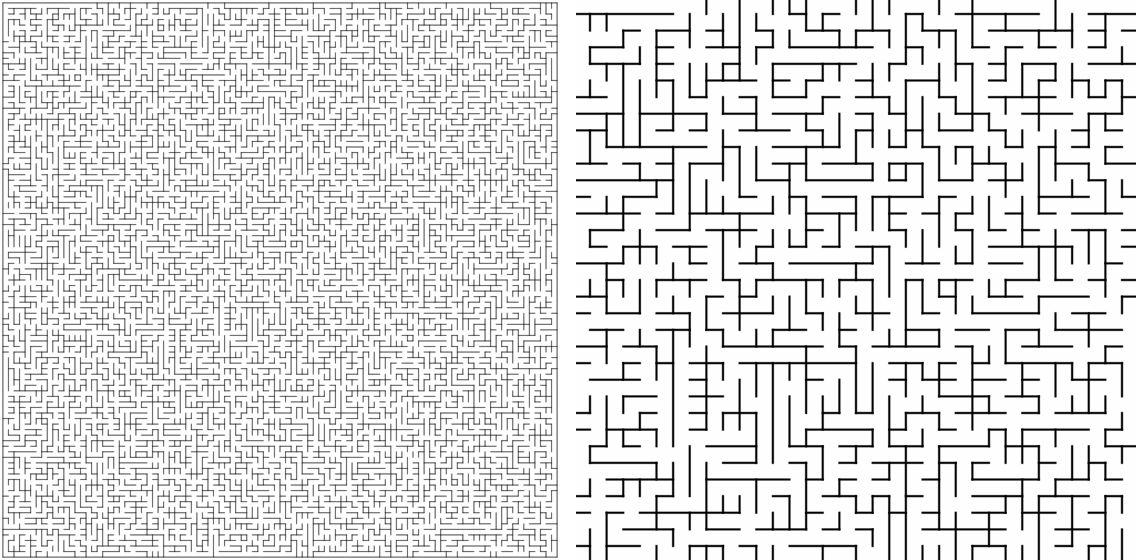
Left: the whole. Right: its middle third, enlarged.
A WebGL 1 fragment shader for this pattern:

```glsl
precision highp float;

uniform vec2 u_resolution;

const float CELLS = 100.0;
const float CELL_SIZE = 0.009896;

float hash(vec2 p) {
  vec3 h = fract(p.xyx * vec3(0.1031, 0.1030, 0.0973) + 0.37);
  h += dot(h, h.yzx + 33.33);
  return fract((h.x + h.y) * h.z);
}

// One of the four axis directions, drawn at random per grid post
vec2 randomStep(vec2 post) {
  float turn = floor(hash(post) * 4.0);
  float side = mod(turn, 2.0) * 2.0 - 1.0;
  return turn < 2.0 ? vec2(side, 0.0) : vec2(0.0, side);
}

// Direction of the wall grown from a post. Posts on short closed walks
// (length 2, 4 or 6) are turned around on alternate squares to open the loop.
vec2 wallStep(vec2 post) {
  vec2 dir = randomStep(post);
  vec2 walker = post;
  for (int i = 0; i < 12; i++) walker += randomStep(walker);
  bool evenPost = mod(post.x + post.y, 2.0) < 0.5;
  return walker == post && evenPost ? -dir : dir;
}

bool isInterior(vec2 post) {
  return all(greaterThan(post, vec2(0.5))) && all(lessThan(post, vec2(CELLS - 0.5)));
}

bool isOutside(vec2 post) {
  return any(lessThan(post, vec2(-0.5))) || any(greaterThan(post, vec2(CELLS + 0.5)));
}

// 1 where a wall joins a post to its neighbour in direction dir
float wall(vec2 post, vec2 dir) {
  vec2 next = post + dir;
  if (isOutside(next)) return 0.0;
  if (isInterior(post) && wallStep(post) == dir) return 1.0;
  if (isInterior(next)) return wallStep(next) == -dir ? 1.0 : 0.0;
  return isInterior(post) ? 0.0 : 1.0;
}

// Soft coverage of the interval from lo to hi
float band(float x, float lo, float hi, float blur) {
  return smoothstep(-blur, blur, x - lo) - smoothstep(-blur, blur, x - hi);
}

void main() {
  float side = min(u_resolution.x, u_resolution.y);
  vec2 uv = (gl_FragCoord.xy - 0.5 * u_resolution) / side;
  vec2 grid = uv / CELL_SIZE + 0.5 * CELLS;
  vec2 post = clamp(floor(grid + 0.5), 0.0, CELLS);
  vec2 q = grid - post;

  // Reach of the walls around the nearest post
  float right = wall(post, vec2(1.0, 0.0));
  float left = wall(post, vec2(-1.0, 0.0));
  float up = wall(post, vec2(0.0, 1.0));
  float down = wall(post, vec2(0.0, -1.0));

  // Thin strokes with softened edges
  float halfWidth = 0.063;
  float blur = 0.88 / (side * CELL_SIZE);
  float across = band(q.y, -halfWidth, halfWidth, blur)
               * band(q.x, -left - halfWidth, right + halfWidth, blur)
               * max(left, right);
  float upright = band(q.x, -halfWidth, halfWidth, blur)
                * band(q.y, -down - halfWidth, up + halfWidth, blur)
                * max(up, down);
  float ink = 1.0 - (1.0 - across) * (1.0 - upright);

  vec3 paper = vec3(0.996);
  vec3 lineColor = vec3(0.0);
  gl_FragColor = vec4(mix(paper, lineColor, ink), 1.0);
}
```
